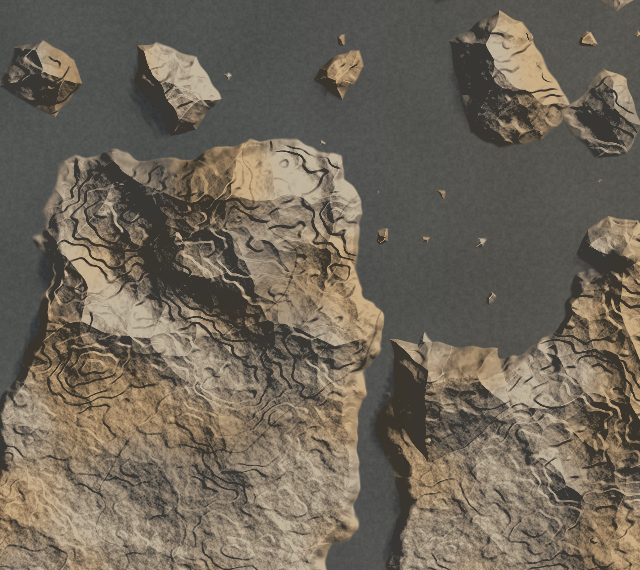
Reproduce this texture procedurally as a WebGL 2 fragment shader.

```glsl
#version 300 es
precision highp float;
// Fractured tan rock slabs and loose boulders on dark sand, lit low from the upper right.

uniform vec2 u_resolution;
out vec4 fragColor;

const vec3 SAND = vec3(0.315, 0.322, 0.315);
const vec3 SAND_SHADOW = vec3(0.205, 0.215, 0.22);
const vec3 ROCK_SHADOW = vec3(0.22, 0.215, 0.205);
const vec3 ROCK_DIM = vec3(0.41, 0.38, 0.34);
const vec3 ROCK_MID = vec3(0.54, 0.48, 0.41);
const vec3 ROCK_LIT = vec3(0.64, 0.58, 0.50);
const vec3 ROCK_PALE = vec3(0.76, 0.71, 0.62);
const vec3 OCHRE = vec3(1.04, 0.96, 0.84);
const vec3 LIGHT = vec3(0.56, 0.50, 0.66);
const vec2 BULGE_CENTER = vec2(0.38, 0.60);
const float EDGE_WARP = 0.07;
const float SLAB_HEIGHT = 0.035;
const float NORMAL_STEP = 0.0018;

vec3 hash3(vec2 p) {
  vec3 q = fract(p.xyx * vec3(0.1031, 0.1030, 0.0973));
  q += dot(q, q.yxz + 33.33);
  return fract((q.xxy + q.yzz) * q.zyx);
}

float corner(vec2 cell, vec2 d) {
  float a = 6.2832 * hash3(cell).x;
  return dot(vec2(cos(a), sin(a)), d);
}

float noise(vec2 p) {
  vec2 i = floor(p), f = p - i, u = f * f * f * (f * (f * 6.0 - 15.0) + 10.0);
  vec2 e = vec2(1, 0);
  return 1.4 * mix(mix(corner(i, f), corner(i + e, f - e), u.x),
                   mix(corner(i + e.yx, f - e.yx), corner(i + 1.0, f - 1.0), u.x), u.y);
}

float fbm(vec2 p) {
  float sum = 0.0, amp = 0.5;
  for (int i = 0; i < 4; i++, amp *= 0.5) {
    sum += amp * noise(p);
    p = mat2(1.6, 1.2, -1.2, 1.6) * p + 7.3;
  }
  return sum;
}

// Scooped fracture faces that meet in sharp ridges
float fracture(vec2 p) {
  float h = -9.0;
  for (int k = 0; k < 9; k++) {
    vec2 id = floor(p) + vec2(k % 3, k / 3) - 1.0;
    vec3 r = hash3(id);
    vec2 d = p - id - r.xy, tilt = hash3(id + 17.0).xy - 0.5;
    h = max(h, 0.4 * r.z + dot(tilt, d) - 1.2 * dot(d, d));
  }
  return -h;
}

// Positive inside the two slabs, negative on the sand channel
float slabDistance(vec2 p) {
  p += EDGE_WARP * vec2(fbm(p * 6.0), fbm(p * 6.0 + 19.0));
  float left = min(0.74 - p.y, min(p.x - 0.25 * p.y + 0.07, 0.65 - 0.4 * pow(p.y - 0.4, 2.0) - p.x));
  float right = min(0.37 + 0.2 * smoothstep(0.9, 1.08, p.x) - p.y, p.x - 0.685);
  return max(left, right);
}

// Convex stones cut by random planes, one per grid cell
float stones(vec2 p, float cell, vec2 radii, float chance) {
  float h = 0.0;
  for (int k = 0; k < 9; k++) {
    vec2 id = floor(p / cell) + vec2(k % 3, k / 3) - 1.0;
    vec3 r = hash3(id + cell * 91.7), s = hash3(id + 31.7);
    vec2 center = (id + 0.3 + 0.4 * r.xy) * cell, d = p - center;
    float radius = mix(radii.x, radii.y, r.z);
    if (s.x > chance * mix(0.35, 1.0, center.x) || length(d) > 1.8 * radius) continue;
    if (slabDistance(center) > 0.0 && s.y > 0.2) continue;
    float top = 0.75 * radius + dot(d, s.yz - 0.5);
    for (int j = 0; j < 7; j++) {
      vec3 c = hash3(id + float(j) * 5.3 + 2.0);
      float a = 0.8976 * (float(j) + 0.8 * c.x);
      float side = radius * mix(0.65, 1.25, c.y) - dot(d, vec2(cos(a), sin(a)));
      top = min(top, side * mix(0.6, 2.2, c.z));
    }
    h = max(h, top);
  }
  return h;
}

float relief(vec2 p) { return mix(0.3, 1.0, smoothstep(0.2, 0.5, p.y + 0.25 * smoothstep(0.85, 1.0, p.x))); }

float massHeight(vec2 p) {
  float rise = smoothstep(0.0, 0.035, slabDistance(p));
  vec2 q = p + 0.018 * vec2(noise(p * 13.0), noise(p * 13.0 + 5.0));
  float bulge = 0.07 * smoothstep(0.2, 0.08, length((q - BULGE_CENTER) * vec2(1.0, 1.1)));
  float slab = rise * (SLAB_HEIGHT + bulge + 0.06 * relief(p) * fracture(q * 7.0));
  vec2 rough = p + 0.006 * vec2(noise(p * 28.0), noise(p * 28.0 + 5.0));
  return max(slab, 0.0) + stones(rough, 0.24, vec2(0.035, 0.11), 0.95) + stones(rough, 0.09, vec2(0.003, 0.014), 0.45);
}

// Stepped ledges, chips and grain added to the broad masses
float rockHeight(vec2 p) {
  float mass = massHeight(p), level = 7.0 * fbm(p * vec2(5.0, 7.0) + 3.0);
  float ledge = floor(level) + smoothstep(0.0, 0.3, fract(level));
  vec2 q = p + 0.012 * vec2(noise(p * 20.0), noise(p * 20.0 + 8.0));
  float detail = 0.008 * ledge * relief(p) + 0.012 * fracture(q * 21.0) * relief(p) + 0.005 * fbm(p * 38.0);
  return mass + detail * smoothstep(0.0, 0.02, mass);
}

vec3 rockTone(float s) {
  vec3 c = mix(ROCK_SHADOW, ROCK_DIM, smoothstep(0.1, 0.42, s));
  c = mix(c, ROCK_MID, smoothstep(0.40, 0.60, s));
  c = mix(c, ROCK_LIT, smoothstep(0.58, 0.78, s));
  return mix(c, ROCK_PALE, smoothstep(0.76, 1.0, s));
}

void main() {
  vec2 p = gl_FragCoord.xy / u_resolution.y;
  float mass = massHeight(p), h = rockHeight(p);
  vec2 slope = vec2(rockHeight(p + vec2(NORMAL_STEP, 0)), rockHeight(p + vec2(0, NORMAL_STEP))) - h;
  float diffuse = max(dot(normalize(vec3(-slope / NORMAL_STEP, 1.0)), LIGHT), 0.0);

  // Cast shadow, marched toward the light
  float shadow = 0.0;
  for (int i = 1; i <= 8; i++) {
    float t = 0.013 * float(i);
    shadow = max(shadow, smoothstep(0.0, 0.022, massHeight(p + normalize(LIGHT.xy) * t) - mass - 0.75 * t));
  }

  // Sand with fine grain
  float grain = 0.022 * noise(p * 210.0) + 0.018 * noise(p * 90.0) + 0.035 * fbm(p * 5.0);
  vec3 sand = mix(SAND, SAND_SHADOW, 0.85 * shadow) + grain;
  sand += vec3(0.02, 0.008, -0.005) * smoothstep(0.4, 1.0, p.x);

  // Rock tone with stained hollows, mottling, veins and cracks
  float tone = diffuse * (1.0 - 0.6 * shadow) + 0.07 * smoothstep(0.3, 0.0, p.y);
  tone += 0.10 * fbm(p * 45.0) + 0.06 * noise(p * 150.0) - 0.2 * smoothstep(0.1, 0.45, noise(p * 3.5 + 4.0));
  float lineField = abs(noise(p * 3.2 + 0.03 * noise(p * 30.0) + 11.0));
  tone += 0.16 * smoothstep(0.009, 0.002, lineField) * smoothstep(0.0, 0.2, noise(p * 4.0 + 21.0));
  float crackField = abs(noise(p * 4.5 + 0.08 * noise(p * 22.0) + 40.0));
  tone -= 0.25 * smoothstep(0.014, 0.003, crackField) * smoothstep(-0.05, 0.15, noise(p * 3.0 + 31.0));

  // Pale crust along the channel rim
  float rim = slabDistance(p);
  float crust = smoothstep(0.0, 0.005, rim) * smoothstep(0.022, 0.01, rim) * smoothstep(0.55, 0.6, p.x) * smoothstep(0.7, 0.65, p.x);
  tone += 0.3 * crust * smoothstep(0.0, 0.3, noise(p * 45.0)) * smoothstep(0.3, 0.4, p.y);

  vec3 rock = rockTone(tone) * mix(vec3(1), OCHRE, smoothstep(-0.2, 0.4, noise(p * 5.0 + 2.0)));
  fragColor = vec4(mix(sand, rock, smoothstep(0.0005, 0.005, mass)), 1.0);
}
```
